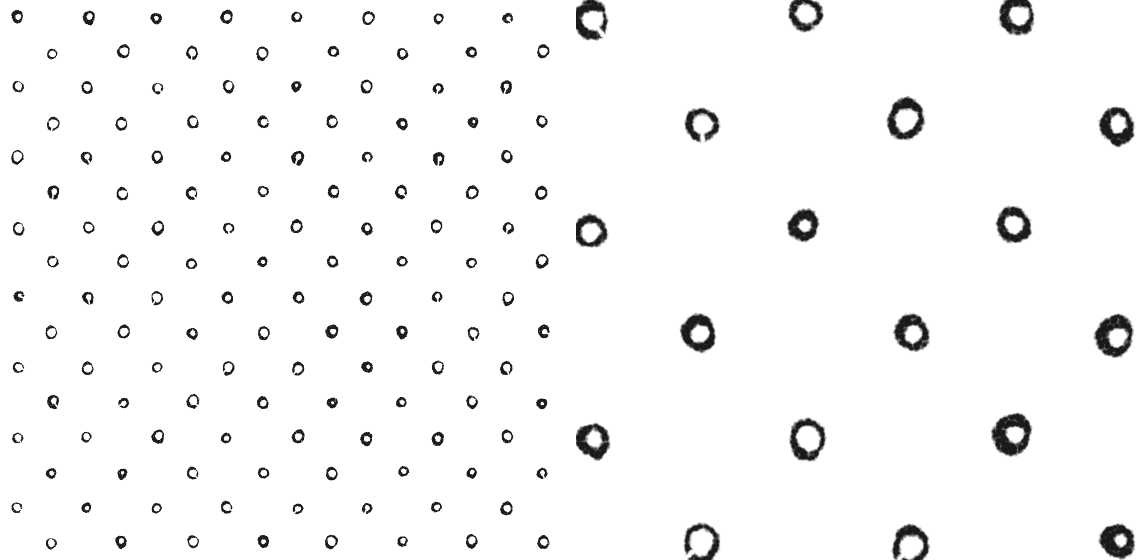
Left: the whole. Right: its middle third, enlarged.
Reproduce this pattern procedurally as a three.js fragment shader.

```glsl
varying vec2 vUv;

vec2 hash2(vec2 p) {
  vec3 q = fract(p.xyx * vec3(0.1031, 0.1030, 0.0973));
  q += dot(q, q.yzx + 33.33);
  return fract((q.xx + q.yz) * q.zy);
}

// Distance to the nearest scattered point
float cellular(vec2 p) {
  vec2 id = floor(p);
  float nearest = 2.0;
  for (int y = -1; y <= 1; y++) {
    for (int x = -1; x <= 1; x++) {
      vec2 cell = id + vec2(float(x), float(y));
      nearest = min(nearest, length(cell + hash2(cell) - p));
    }
  }
  return nearest;
}

// Uneven outline of a hand-drawn loop, around 1
float wobble(float angle, vec2 seed) {
  return 1.0 + 0.06 * sin(2.0 * angle + 6.28 * seed.x)
             + 0.04 * sin(3.0 * angle + 6.28 * seed.y)
             + 0.02 * sin(7.0 * angle + 12.0 * seed.x);
}

void main() {
  // Sixteen staggered rows of eight rings
  vec2 p = vUv * 16.0;
  float row = floor(p.y);
  float x = p.x - 1.0 + mod(row, 2.0);
  vec2 id = vec2(floor(x * 0.5), row);
  vec2 shape = hash2(id + 7.0);
  vec2 lean = hash2(id + 31.0);
  vec2 wear = hash2(id + 59.0);
  vec2 jitter = (hash2(id + 83.0) - 0.5) * 0.08;
  vec2 q = vec2(mod(x, 2.0), fract(p.y)) - 0.5 - jitter;

  float grain = cellular(p * 24.0);
  float rough = (grain - 0.5) * 0.018;

  // Outer edge, drawn out to a small tip near the bottom
  float radius = mix(0.142, 0.19, shape.x);
  float tipAngle = -1.5 + (lean.x - 0.4) * 1.3;
  vec2 tip = vec2(cos(tipAngle), sin(tipAngle));
  float facing = max(dot(q, tip) / max(length(q), 0.001), 0.0);
  float outer = length(q * vec2(1.04, 0.98))
              - radius * wobble(atan(q.y, q.x), shape)
              - 0.032 * lean.y * pow(facing, 20.0);

  // Off-centre hole; strokes grow heavier to the right
  float stroke = 0.043 + 0.05 * shape.y * shape.y + 0.018 * smoothstep(1.0, 4.0, id.x);
  vec2 h = q - stroke * vec2(0.35 * lean.x, 0.5 * lean.y - 0.2);
  h.x *= 1.06 - 1.2 * h.y;
  float hole = length(h) - max(radius - stroke, 0.05) * wobble(atan(h.y, h.x), lean.yx);
  float ring = max(outer, -hole) + rough;

  // Break in the stroke on some rings
  float gapAngle = tipAngle + (wear.y - 0.5) * 1.6;
  vec2 along = vec2(cos(gapAngle), sin(gapAngle));
  float gap = max(abs(q.x * along.y - q.y * along.x) - 0.022, -dot(q, along));
  if (wear.x > 0.78) ring = max(ring, -gap - rough);

  // Dry, slightly mottled ink
  float ink = 1.0 - smoothstep(-0.018, 0.018, ring);
  float dry = smoothstep(0.55, 0.95, grain) * mix(0.1, 0.4, wear.y);
  vec3 inkColor = vec3(0.085 + 0.05 * grain);
  gl_FragColor = vec4(mix(vec3(1.0), inkColor, ink * (1.0 - dry)), 1.0);
}
```
